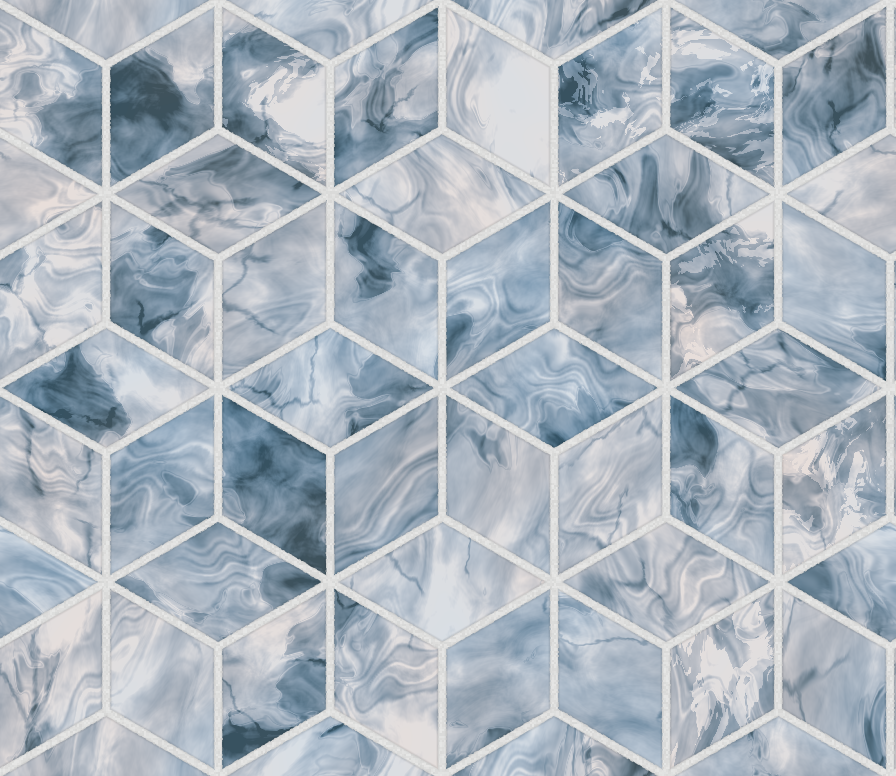
Reproduce this pattern procedurally as a WebGL 2 fragment shader.

```glsl
#version 300 es
precision highp float;
// Blue marble rhombus tiles laid as tumbling cubes, with pale gritty grout.
uniform vec2 u_resolution;
out vec4 fragColor;

// Layered sines, each octave turned, shrunk and slightly bent by the sum so far.
float layers(vec2 p, int octaves) {
  float sum = 0.0, amp = 0.5;
  for (int i = 0; i < octaves; i++) {
    sum += amp * sin(p.x + 1.5 * sin(p.y * 0.7)) * sin(p.y + 1.2 * sin(p.x * 0.6));
    p = mat2(1.5, 1.2, -1.2, 1.5) * p + 3.7 + 0.5 * sum;
    amp *= 0.6;
  }
  return sum;
}

vec4 hash4(vec2 id) {
  return fract(sin(dot(id, vec2(127.1, 311.7)) + vec4(0.0, 1.7, 3.1, 5.3)) * 43758.5);
}

// Cellular noise: gap between the two nearest points, zero on cell borders.
float cellBorder(vec2 p) {
  vec2 base = floor(p), nearest = vec2(9.0);
  for (int y = -1; y <= 1; y++)
    for (int x = -1; x <= 1; x++) {
      vec2 cell = base + vec2(x, y);
      float d = length(cell + hash4(cell).xy - p);
      nearest = d < nearest.x ? vec2(d, nearest.x) : vec2(nearest.x, min(d, nearest.y));
    }
  return nearest.y - nearest.x;
}

// Slate to off-white ramp.
vec3 ramp(float tone) {
  vec3 stops[6] = vec3[6](vec3(0.23, 0.32, 0.37), vec3(0.38, 0.48, 0.55), vec3(0.51, 0.59, 0.66),
                          vec3(0.63, 0.68, 0.735), vec3(0.735, 0.765, 0.805), vec3(0.87, 0.87, 0.88));
  float t = clamp(tone, 0.0, 0.999) * 5.0;
  int k = int(t);
  return mix(stops[k], stops[k + 1], fract(t));
}

// Sine stripes that fade out where they grow too narrow to draw.
float stripes(float phase) {
  return sin(phase) * (1.0 - smoothstep(1.3, 3.0, fwidth(phase)));
}

// One slab of marble; seed sets its direction, stretch, cut and mood.
vec3 marble(vec2 local, vec4 seed) {
  float a = 6.2832 * seed.x;
  vec2 q = mat2(cos(a), sin(a), -sin(a), cos(a)) * local;
  q = q * vec2(mix(2.5, 6.0, seed.y), 6.0) + 40.0 * seed.zw;
  vec2 flow = q + 0.9 * vec2(layers(q + 3.0, 3), layers(q.yx * 0.9 + 11.0, 3));
  float cloud = layers(flow * 1.2 + 5.0, 6);
  float mottle = layers(q * 3.1 + 17.0, 5);

  // Agate bands follow the contours of a slow field.
  float contour = layers(flow * 0.8, 2) + 0.17 * flow.y + 0.025 * mottle;
  float bands = 0.5 * stripes(19.0 * contour) + 0.5 * stripes(47.0 * contour) + 0.3 * stripes(83.0 * contour);
  float banded = smoothstep(-0.25, 0.2, layers(q * 0.6 + 21.0, 2) + 0.7 * (seed.z - 0.4));
  float tone = 0.76 + 0.26 * (seed.w - 0.5) + 0.36 * cloud + 0.16 * mottle;
  tone += (0.19 * bands - 0.04) * banded;

  // Dark pools with banded insides and an inked rim.
  float pool = layers(flow * 0.55 + 31.0, 5) + 0.35 * (seed.y - 0.5) + 0.04 * bands;
  tone -= smoothstep(0.22, 0.28, pool) * (0.33 + 0.13 * bands);
  tone -= 0.16 * smoothstep(0.34, 0.5, pool);
  tone -= 0.13 * (1.0 - smoothstep(0.0, 0.03, abs(pool - 0.2)));

  // Crumbly white crust on a few slabs.
  float crust = layers(q * 2.2 + 2.0 * cloud + 61.0, 5);
  tone += 0.34 * smoothstep(0.2, 0.26, crust) * step(0.78, seed.z);

  // Broken hairline cracks.
  float crack = 1.0 - smoothstep(0.0, 0.07, cellBorder(q * 0.5 + 0.12 * vec2(cloud, mottle)));
  tone -= 0.36 * crack * smoothstep(-0.05, 0.25, layers(q * 1.1 + 81.0, 3)) * step(0.35, seed.w);

  float warmth = layers(q * 0.6 + 50.0, 3) + 0.5 * (seed.w - 0.5);
  return ramp(tone) + warmth * vec3(0.045, 0.0, -0.03);
}

void main() {
  // Four repeats across and four rows down, on a triangular lattice.
  vec2 p = gl_FragCoord.xy / u_resolution * vec2(4.0, 3.4641) + vec2(0.026, 0.0);
  vec2 lattice = vec2(p.x - p.y / 1.73205, p.y / 0.866025);
  vec2 cell = floor(lattice), f = lattice - cell;
  float upper = step(1.0, f.x + f.y);

  // The smallest barycentric weight picks the lattice edge each rhombus spans.
  vec3 b = upper > 0.5 ? vec3(f.x + f.y - 1.0, 1.0 - f) : vec3(1.0 - f.x - f.y, f);
  float low = min(b.x, min(b.y, b.z));
  float middle = 1.0 - low - max(b.x, max(b.y, b.z));
  vec2 mid = cell + (low == b.x ? vec2(0.5) : low == b.y ? vec2(upper, 0.5) : vec2(0.5, upper));
  float seam = 0.5 * (middle - low);

  // Tile seeds wrap so that the sheet joins itself.
  float centreX = mid.x + 0.5 * mid.y;
  vec4 seed = hash4(mod(vec2(centreX, mid.y), 4.0) + 0.37);
  vec3 colour = marble(p - vec2(centreX, mid.y * 0.866025), seed);

  // Grout with grit, a ragged edge and a faint shadow on the slab.
  float grit = hash4(floor(p * 100.0)).x - 0.5;
  float pixel = 4.0 / u_resolution.x;
  colour *= 1.0 - 0.12 * (1.0 - smoothstep(0.016, 0.03, seam));
  vec3 grout = vec3(0.875, 0.876, 0.872) + 0.06 * grit - 0.05 * smoothstep(0.009, 0.02, seam);
  float cover = 1.0 - smoothstep(-0.7 * pixel, 0.7 * pixel, seam - 0.0185 + 0.004 * grit);
  fragColor = vec4(mix(colour, grout, cover), 1.0);
}
```
